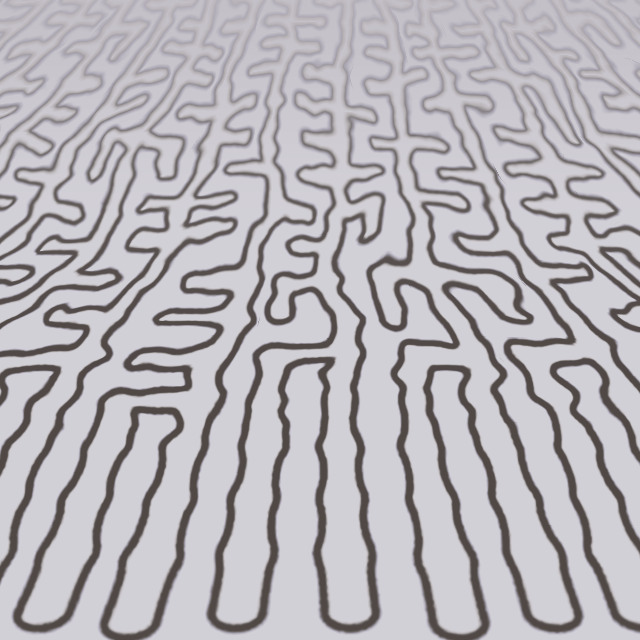
Give the GLSL for this pattern, as a Shadertoy shader.

```glsl
// A winding ink line on pale paper, seen at a slant with a soft far field.
// The line is the outline of random branching trees on a receding grid: upright
// trunks with short side twigs, ending near the viewer as long rounded fingers.

const float HORIZON = 0.217;   // height of the vanishing line above the canvas
const float SPACING = 0.0632;  // gap between neighbouring lines at unit scale
const float LAST_ROW = -5.0;   // grid row of the finger tips
const vec3 INK = vec3(0.31, 0.282, 0.272);
const vec3 COOL_FRINGE = vec3(0.43, 0.41, 0.50);
const vec3 WARM_FRINGE = vec3(0.56, 0.53, 0.50);
const vec3 PAPER_NEAR = vec3(0.825, 0.815, 0.845);
const vec3 PAPER_FAR = vec3(0.765, 0.75, 0.78);

float hash(vec2 p) {
    vec3 a = fract(vec3(p.xyx) * vec3(0.1031, 0.1030, 0.0973));
    a += dot(a, a.yzx + 33.33);
    return fract((a.x + a.y) * a.z);
}

float noise(vec2 p) {
    vec2 i = floor(p), f = fract(p);
    f = f * f * (3.0 - 2.0 * f);
    float low = mix(hash(i), hash(i + vec2(1, 0)), f.x);
    float high = mix(hash(i + vec2(0, 1)), hash(i + vec2(1, 1)), f.x);
    return mix(low, high, f.y);
}

vec2 noise2(vec2 p) {
    return vec2(noise(p), noise(p + 57.3)) - 0.5;
}

float segment(vec2 p, vec2 a, vec2 b) {
    vec2 pa = p - a, ba = b - a;
    return length(pa - ba * clamp(dot(pa, ba) / dot(ba, ba), 0.0, 1.0));
}

// Grid node: shaken inside the maze, swaying along the fingers to their tips
vec2 node(vec2 cell) {
    vec2 shake = vec2(hash(cell + 11.7), hash(cell + 83.1)) - 0.5;
    if (cell.y >= 0.0) return cell + shake * vec2(0.28, 0.24);
    float tip = smoothstep(-2.0, LAST_ROW, cell.y);
    float sway = 0.035 + 0.12 * cos(1.16 * (cell.x - 1.1));
    float reach = 0.03 + 0.1 * cos(2.09 * (cell.x + 2.0));
    return cell + vec2(sway, -reach) * tip + shake * vec2(0.05, 0.0);
}

// One link per node: trunks and fingers go up, twigs lean on a trunk
vec2 link(vec2 cell) {
    bool trunk = mod(cell.x, 2.0) < 0.5;
    bool earlyJoin = cell.y == -1.0 && cell.x == -3.0;
    if (earlyJoin || (cell.y == 0.0 && !trunk)) return vec2(1, 0);
    if (trunk || cell.y < 0.0) return vec2(0, 1);
    float choice = hash(cell + 29.0);
    if (choice > 0.84) return vec2(0, 1);
    return vec2(choice > 0.42 ? 1 : -1, 0);
}

// Smooth distance to the nearest branch, in grid cells
float branchDistance(vec2 p) {
    const float sharpness = 14.0;
    vec2 base = floor(p + 0.5);
    float sum = 1e-9;
    for (int y = -1; y <= 1; y++)
    for (int x = -1; x <= 1; x++) {
        vec2 cell = base + vec2(x, y);
        if (cell.y < LAST_ROW) continue;
        float d = segment(p, node(cell), node(cell + link(cell)));
        sum += exp(-sharpness * d);
    }
    return -log(sum) / sharpness + 0.035;
}

// Perspective scale, which shrinks more gently in the far field
float scaleAt(float down) {
    float far = max(1.0 - down / 0.6, 0.0);
    return (down + HORIZON) / 0.9466 + 0.1 * far * far;
}

// Canvas to receding grid, drawn closer together beyond the fingers
vec2 toGrid(vec2 uv, float scale) {
    float squeeze = 1.0 - 0.2 * smoothstep(0.6, 0.34, 1.0 - uv.y);
    float across = (uv.x - 0.534) / (SPACING * scale * squeeze);
    float depth = -24.0 * log(scale);
    return vec2(across, depth - 4.8) * 0.5;
}

// Broad bends in the maze and small wobbles above the straight fingers
vec2 bend(vec2 p) {
    vec2 broad = 0.7 * noise2(p * 0.5) * smoothstep(-0.5, 3.0, p.y);
    vec2 wobble = 0.19 * noise2(p * 2.5) * smoothstep(-2.4, -1.3, p.y);
    return p + broad + wobble;
}

// Signed distance to the line, in line spacings
float lineField(vec2 uv) {
    vec2 grid = bend(toGrid(uv, scaleAt(1.0 - uv.y)));
    float radius = 0.5 + 0.08 * smoothstep(-2.5, -4.5, grid.y);
    return 2.0 * branchDistance(grid) - radius;
}

void mainImage(out vec4 fragColor, in vec2 fragCoord) {
    vec2 uv = fragCoord / iResolution.xy;
    float down = 1.0 - uv.y;
    float unit = SPACING * scaleAt(down);

    // Even out the stroke width by the local slope of the field
    float edge = lineField(uv);
    vec2 nudge = vec2(0.0015, 0.0);
    vec2 slope = vec2(lineField(uv + nudge), lineField(uv + nudge.yx)) - edge;
    float stretch = clamp(length(slope) / nudge.x * unit, 0.8, 1.8);
    float dist = abs(edge) / pow(stretch, 0.85);

    // Depth of field and pixel smoothing
    float farBlur = pow(clamp(1.0 - down / 0.62, 0.0, 1.0), 2.4);
    float nearBlur = smoothstep(0.75, 1.0, down);
    float softness = 0.025 + 0.28 * farBlur + 0.02 * nearBlur + 0.8 / (iResolution.y * unit);
    float halfWidth = mix(0.112, 0.094, smoothstep(0.5, 0.9, down));
    halfWidth += 0.02 * (noise(uv * 170.0) - 0.5);
    float ink = 1.0 - smoothstep(halfWidth - softness, halfWidth + softness, dist);
    ink *= 1.0 - 0.68 * farBlur;

    // Paper light and tinted line rims
    vec3 paper = mix(PAPER_FAR, PAPER_NEAR, smoothstep(-0.05, 0.36, down));
    vec3 fringe = mix(WARM_FRINGE, COOL_FRINGE, smoothstep(-0.1, 0.1, edge));
    vec3 stroke = mix(fringe, INK, smoothstep(0.2, 0.85, ink));
    fragColor = vec4(mix(paper, stroke, ink), 1.0);
}
```
